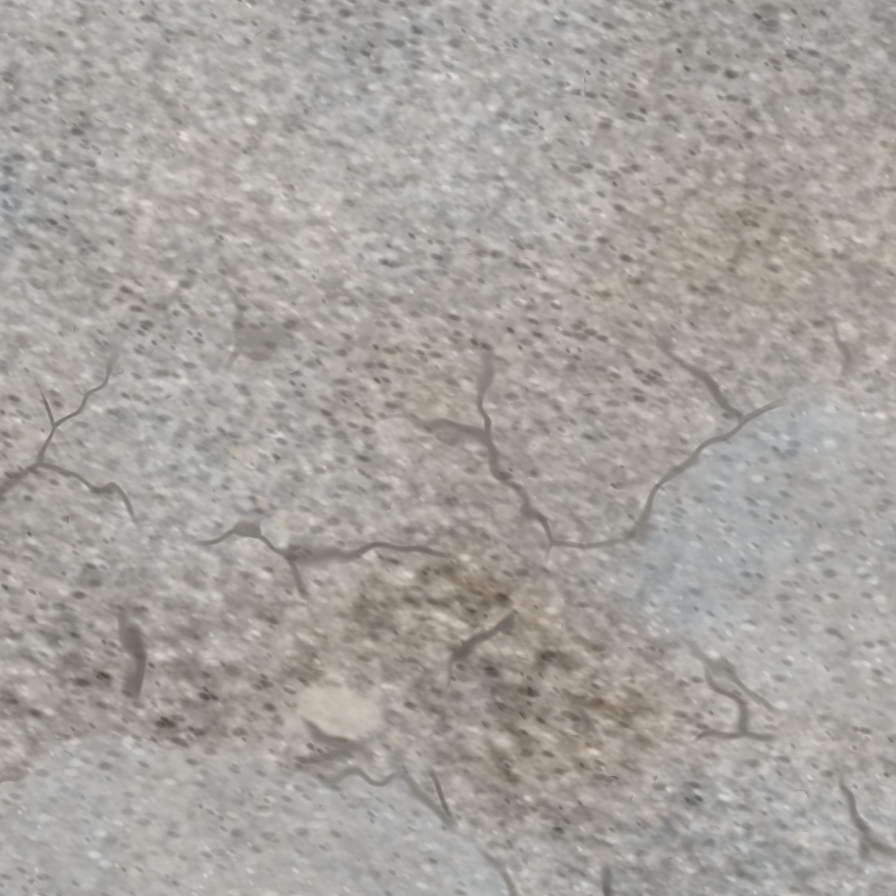
Reproduce this texture procedurally as a Shadertoy shader.

```glsl
// Weathered grey concrete with cracked slabs, gritty specks and a patch of brown rubble.

const vec3  CONCRETE      = vec3(0.672, 0.659, 0.642);
const vec3  WARM_SHIFT    = vec3(0.022, -0.003, -0.030);
const vec3  PALE_STONE    = vec3(0.775, 0.740, 0.700);
const vec3  CRACK_COLOUR  = vec3(0.370, 0.350, 0.330);
const float GRAIN_TILT    = -0.45;  // radians, features run down to the right
const float GRAIN_SQUASH  = 1.6;    // length over width of the grains
const float GRAIN_SCALE   = 72.0;
const float GRAIN_DEPTH   = 0.23;
const float STAIN_DEPTH   = 0.13;
const float RUBBLE_SCALE  = 44.0;
const float RUBBLE_DEPTH  = 0.30;
const float DARK_SPECK    = 0.15;
const float LIGHT_SPECK   = 0.10;
const float CRACK_CELLS   = 5.2;

vec2 hash2(vec2 p) {
    vec3 h = fract(vec3(p.xyx) * vec3(0.1031, 0.1030, 0.0973));
    h += dot(h, h.yzx + 33.33);
    return fract((h.xx + h.yz) * h.zy);
}

float noise(vec2 p) {
    vec2 i = floor(p), f = fract(p);
    f = f * f * f * (f * (f * 6.0 - 15.0) + 10.0);
    return mix(mix(hash2(i).x, hash2(i + vec2(1, 0)).x, f.x),
               mix(hash2(i + vec2(0, 1)).x, hash2(i + vec2(1, 1)).x, f.x), f.y);
}

float fbm(vec2 p) {
    float sum = 0.0, weight = 0.53;
    for (int i = 0; i < 4; i++) {
        sum += weight * noise(p);
        p = mat2(0.8, 0.6, -0.6, 0.8) * p * 2.03 + 17.3;
        weight *= 0.5;
    }
    return sum;
}

vec2 rotate(vec2 p, float a) {
    return vec2(cos(a) * p.x + sin(a) * p.y, cos(a) * p.y - sin(a) * p.x);
}

// Approximate distance to a tilted ellipse, negative inside.
float ellipse(vec2 p, vec2 centre, vec2 radii, float tilt) {
    return (length(rotate(p - centre, tilt) / radii) - 1.0) * min(radii.x, radii.y);
}

float inside(float d, float softness) {
    return 1.0 - smoothstep(-softness, softness, d);
}

// Soft scattered blobs: a given share of the cells holds one.
float specks(vec2 p, float share, float seed) {
    vec2 cell = floor(p);
    float cover = 0.0;
    for (int y = -1; y <= 1; y++)
    for (int x = -1; x <= 1; x++) {
        vec2 id = cell + vec2(x, y);
        vec2 spot = hash2(id + seed), look = hash2(id + seed + 71.0);
        float radius = mix(0.30, 0.75, look.y);
        float d = length(rotate(p - id - spot, look.y * 2.0 - 1.0) * vec2(0.85, 1.2));
        float blob = 1.0 - smoothstep(radius * 0.25, radius, d);
        cover = max(cover, blob * step(look.x, share) * (0.5 + 0.5 * spot.x));
    }
    return cover;
}

// Gap between the two nearest cell centres, zero along cell borders.
float cellBorder(vec2 p) {
    vec2 cell = floor(p);
    float nearest = 9.0, second = 9.0;
    for (int y = -1; y <= 1; y++)
    for (int x = -1; x <= 1; x++) {
        vec2 id = cell + vec2(x, y);
        float d = length(id + hash2(id + 5.0) - p);
        second = min(second, max(nearest, d));
        nearest = min(nearest, d);
    }
    return 0.5 * (second - nearest);
}

void mainImage(out vec4 fragColor, in vec2 fragCoord) {
    vec2 p = fragCoord / iResolution.y;
    vec2 grainP = rotate(p, GRAIN_TILT) * vec2(1.0, GRAIN_SQUASH);
    vec2 wander = vec2(noise(p * 9.0), noise(p * 9.0 + 40.0)) - 0.5;
    vec2 jag = vec2(noise(p * 38.0 + 9.0), noise(p * 38.0 + 80.0)) - 0.5;
    vec2 q = p + wander * 0.07 + jag * 0.018;

    // Large regions: smooth slabs, brown rubble, warm stains, broken zone
    float slabEdge = min(ellipse(q, vec2(0.24, -0.08), vec2(0.36, 0.26), 0.0),
                         ellipse(q, vec2(0.99, 0.38), vec2(0.28, 0.17), 0.0));
    float slab = inside(slabEdge, 0.015);
    float rubble = inside(ellipse(q, vec2(0.56, 0.25), vec2(0.21, 0.12), -0.5), 0.06);
    float debris = inside(ellipse(q, vec2(0.15, 0.25), vec2(0.26, 0.09), 0.2), 0.05);
    float shade = inside(ellipse(q, vec2(0.72, 0.08), vec2(0.30, 0.06), -0.45), 0.05);
    float stain = inside(ellipse(q, vec2(0.58, 0.55), vec2(0.20, 0.15), -0.3), 0.05)
                + inside(ellipse(q, vec2(0.95, 0.73), vec2(0.22, 0.13), 0.3), 0.06);
    float broken = 1.0 - smoothstep(0.52, 0.72, p.y + wander.x * 0.15);
    float rough = max(rubble, 0.7 * max(debris, shade)) * (1.0 - slab);

    // Tone: stains, grain and rubble lumps
    float grain = 0.65 * noise(grainP * GRAIN_SCALE)
                + 0.35 * noise(grainP * GRAIN_SCALE * 2.1 + 31.0) - 0.5;
    float lumps = noise(grainP * RUBBLE_SCALE + 60.0) - 0.5;
    float tone = (fbm(p * 5.0 + 3.0) - 0.5) * STAIN_DEPTH;
    tone += grain * GRAIN_DEPTH * (1.0 - 0.4 * slab);
    tone += lumps * RUBBLE_DEPTH * (0.12 + 0.6 * rough) * (1.0 - 0.6 * slab);
    tone += 0.025 * slab - 0.075 * rough - 0.012 * stain;

    // Specks: dark pits and light chips, gathered in drifts
    float drift = smoothstep(0.30, 0.72, fbm(p * 6.0 + 50.0)) * (1.0 - 0.6 * slab);
    float pits = specks(grainP * 62.0, 0.16 + 0.20 * drift, 11.0);
    float chips = specks(grainP * 66.0, 0.15 + 0.12 * rough, 230.0);
    tone += LIGHT_SPECK * chips - DARK_SPECK * pits * (0.65 + 0.5 * drift);

    // Hue: brown in the rubble, cooler on the slabs
    float warmth = (fbm(p * 4.0 + 90.0) - 0.5) * 1.6 + (noise(grainP * 36.0) - 0.5) * 0.5;
    warmth += 1.3 * rubble * (1.0 - slab) + 0.4 * debris + 0.45 * stain - 0.45 * slab;
    vec3 colour = CONCRETE + tone + WARM_SHIFT * warmth;

    // Loose pale stones and one large one
    float stones = specks(grainP * 27.0, 0.12, 400.0) * broken * (1.0 - slab);
    float bigStone = inside(ellipse(p + jag * 0.012, vec2(0.377, 0.208),
                                    vec2(0.050, 0.025), -0.3), 0.005);
    colour = mix(colour, PALE_STONE + grain * 0.08, max(0.55 * stones, 0.85 * bigStone));

    // Cracks: cell borders in the broken zone and rims of the slabs
    float gaps = smoothstep(0.32, 0.62, noise(p * 11.0 + 20.0));
    float width = mix(0.003, 0.012, noise(p * 17.0 + 70.0));
    float border = cellBorder(q * CRACK_CELLS) / CRACK_CELLS;
    float crack = (1.0 - smoothstep(0.001, width, border)) * broken * (1.0 - slab);
    float rim = 1.0 - smoothstep(0.001, width, abs(slabEdge));
    float cut = max(crack, 0.8 * rim) * gaps * (1.0 - bigStone);
    colour = mix(colour, CRACK_COLOUR, cut * (0.55 + 0.5 * grain + 0.2 * rough));

    fragColor = vec4(clamp(colour, 0.0, 1.0), 1.0);
}
```
